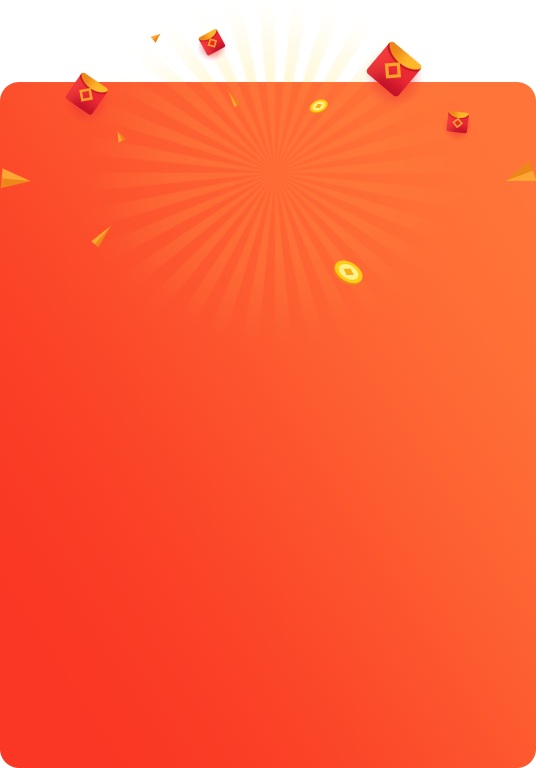
Reproduce this background procedurally as a Shadertoy shader.

```glsl
const vec3 WHITE = vec3(1.0);
const vec3 DEEP_RED = vec3(0.98, 0.215, 0.14);
const vec3 ORANGE = vec3(1.0, 0.455, 0.22);
const vec3 GOLD = vec3(1.0, 0.72, 0.16);
const vec3 AMBER = vec3(0.93, 0.53, 0.10);
const vec3 CRIMSON = vec3(0.92, 0.16, 0.20);

float cover(float dist, float pixel) {
    return clamp(0.5 - dist / pixel, 0.0, 1.0);
}

vec2 toLocal(vec2 p, vec3 place) {
    float c = cos(place.z), s = sin(place.z);
    return mat2(c, -s, s, c) * (p - place.xy);
}

float roundBox(vec2 p, vec2 halfSize, float radius) {
    vec2 q = abs(p) - halfSize + radius;
    return length(max(q, 0.0)) + min(max(q.x, q.y), 0.0) - radius;
}

float ellipse(vec2 p, vec2 radii) {
    return (length(p / radii) - 1.0) * min(radii.x, radii.y);
}

// Sunburst strength, fading away from its centre
float sunburst(vec2 p, float count, float pixel) {
    float wave = sin(atan(p.y, p.x) * count);
    float blur = count * pixel / max(length(p), pixel);
    float stripe = smoothstep(-blur - 0.06, blur + 0.06, wave);
    float fade = 1.0 - smoothstep(0.11, 0.27, length(p * vec2(1.0, 1.12)));
    return stripe * fade;
}

// Red packet with a gold flap, a diamond seal and a soft shadow
vec3 drawPacket(vec3 base, vec2 p, vec3 place, float size, float pixel) {
    vec2 q = toLocal(p, place) / size;
    float px = pixel / size;
    vec2 drop = (p - place.xy) / size + vec2(0.0, 0.32);
    float shadow = 1.0 - smoothstep(0.35, 1.15, length(drop));
    vec3 col = mix(base, CRIMSON, 0.45 * shadow);

    float body = roundBox(q, vec2(0.74), 0.14);
    vec3 red = mix(CRIMSON, vec3(0.76, 0.07, 0.16), smoothstep(0.1, -0.8, q.y));
    red = mix(red, vec3(0.97, 0.27, 0.25), 0.6 * smoothstep(0.1, -0.7, q.x));
    float flap = ellipse(q - vec2(0.0, 0.82), vec2(0.78, 0.52));
    red = mix(red, vec3(0.78, 0.09, 0.15), cover(flap - 0.07, px));
    red = mix(red, mix(AMBER, GOLD, smoothstep(-0.5, 0.3, q.x)), cover(flap, px));

    vec2 seal = abs(q - vec2(0.0, -0.06));
    float diamond = (seal.x + seal.y - 0.30) * 0.707;
    red = mix(red, GOLD, 0.85 * cover(abs(diamond) - 0.06, px));
    return mix(col, red, cover(body, px));
}

// Folded triangular confetti with its tip along local x
vec3 drawShard(vec3 base, vec2 p, vec3 place, vec2 size, float pixel) {
    vec2 q = toLocal(p, place);
    vec2 slope = normalize(vec2(size.y, 2.0 * size.x));
    float side = dot(vec2(q.x - size.x, abs(q.y)), slope);
    float dist = max(side, -q.x - size.x);
    vec3 tint = mix(AMBER, vec3(1.0, 0.65, 0.2), cover(-q.y, pixel));
    return mix(base, tint, cover(dist, pixel));
}

// Tilted coin with a thick lower rim
vec3 drawCoin(vec3 base, vec2 p, vec3 place, float size, float pixel) {
    vec2 q = toLocal(p, place) / size;
    float px = pixel / size;
    vec2 radii = vec2(0.96, 0.60);
    vec3 col = mix(base, AMBER, cover(ellipse(q + vec2(0.0, 0.14), radii), px));
    col = mix(col, vec3(1.0, 0.80, 0.08), cover(ellipse(q, radii), px));
    col = mix(col, vec3(1.0, 0.94, 0.55), cover(ellipse(q, radii * 0.70), px));
    vec2 mark = abs(q) / radii;
    return mix(col, vec3(0.96, 0.69, 0.08), cover(mark.x + mark.y - 0.40, px * 1.5));
}

void mainImage(out vec4 fragColor, in vec2 fragCoord) {
    float pixel = 1.0 / iResolution.y;
    vec2 p = fragCoord * pixel;
    float width = iResolution.x * pixel;

    // Rounded panel with a diagonal gradient
    vec2 panelHalf = vec2(width * 0.5, 0.4466);
    float panel = cover(roundBox(p - panelHalf, panelHalf, 0.025), pixel);
    float slant = smoothstep(0.08, 1.02, dot(p, vec2(0.84, 0.54)));
    vec3 panelColor = mix(DEEP_RED, ORANGE, slant);

    // Rays over the panel and the white header
    float rays = sunburst(p - vec2(0.358, 0.775), 32.0, pixel);
    panelColor = mix(panelColor, vec3(1.0, 0.53, 0.25), 0.36 * rays);
    vec3 header = mix(WHITE, vec3(1.0, 0.96, 0.78), 0.7 * rays);
    vec3 col = mix(header, panelColor, panel);

    // Confetti: position and angle, then length and width
    vec3 shardPlace[6] = vec3[6](
        vec3(0.204, 0.952, 0.7), vec3(0.156, 0.823, 2.0),
        vec3(0.303, 0.872, 2.1), vec3(0.134, 0.694, 0.85),
        vec3(0.021, 0.766, -0.1), vec3(0.676, 0.771, 3.5));
    vec2 shardSize[6] = vec2[6](
        vec2(0.006, 0.005), vec2(0.007, 0.005), vec2(0.011, 0.004),
        vec2(0.016, 0.006), vec2(0.019, 0.013), vec2(0.019, 0.014));
    for (int i = 0; i < 6; i++)
        col = drawShard(col, p, shardPlace[i], shardSize[i], pixel);

    // Coins and packets: position, angle, size
    vec4 coins[2] = vec4[2](
        vec4(0.415, 0.862, 0.4, 0.0125), vec4(0.454, 0.646, -0.55, 0.0205));
    for (int i = 0; i < 2; i++)
        col = drawCoin(col, p, coins[i].xyz, coins[i].w, pixel);
    vec4 packets[4] = vec4[4](
        vec4(0.113, 0.878, -0.6, 0.028), vec4(0.276, 0.945, 0.5, 0.018),
        vec4(0.513, 0.910, -0.7, 0.036), vec4(0.596, 0.841, -0.12, 0.018));
    for (int i = 0; i < 4; i++)
        col = drawPacket(col, p, packets[i].xyz, packets[i].w, pixel);

    fragColor = vec4(col, 1.0);
}
```
